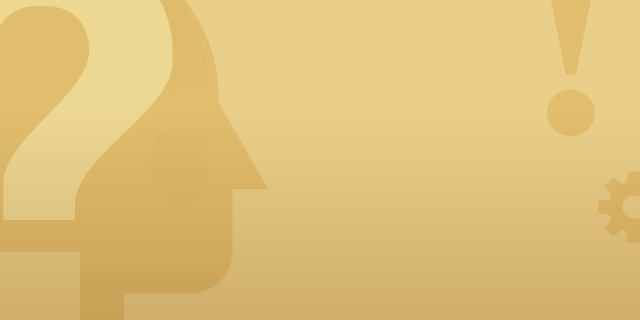
This background is drawn by a WebGL 2 fragment shader. Its source:

```glsl
#version 300 es
precision highp float;

uniform vec2 u_resolution;
out vec4 fragColor;

// Antialiased coverage of the region where d < 0
float fill(float d) {
    return clamp(0.5 - d / max(fwidth(d), 1e-5), 0.0, 1.0);
}

float box(vec2 p, vec2 center, vec2 halfSize, float radius) {
    vec2 q = abs(p - center) - halfSize + radius;
    return length(max(q, 0.0)) + min(max(q.x, q.y), 0.0) - radius;
}

float smoothMin(float a, float b, float k) {
    float h = max(k - abs(a - b), 0.0) / k;
    return min(a, b) - h * h * k * 0.25;
}

// Convex five-sided polygon, clockwise on screen
float facet(vec2 p, vec2 corners[5]) {
    float d = -1e4;
    for (int i = 0; i < 5; i++) {
        vec2 edge = normalize(corners[(i + 1) % 5] - corners[i]);
        d = max(d, dot(p - corners[i], vec2(edge.y, -edge.x)));
    }
    return d;
}

float headProfile(vec2 p) {
    float skull = length(p - vec2(77.0, 115.0)) - 185.0;
    float nose = max(dot(p - vec2(262.0, 122.0), normalize(vec2(105.0, -60.0))), p.y - 227.0);
    float jaw = box(p, vec2(79.0, 266.0), vec2(200.0, 86.0), 50.0);
    float neck = box(p, vec2(122.5, 360.0), vec2(26.5, 60.0), 0.0);
    float nape = max(p.x - 96.0, 302.0 - p.y);
    return max(min(min(skull, nose), min(jaw, neck)), -nape);
}

float questionMark(vec2 p) {
    // Outer and inner S-curves, with a rounded hook at the top
    float rise = max(1.0 - p.y / 60.0, 0.0);
    float outer = mix(207.0, 90.0, smoothstep(75.0, 245.0, p.y)) - 15.0 * rise * rise;
    float inner = mix(107.0, 4.0, smoothstep(60.0, 220.0, p.y));
    vec2 q = pow(abs(p - vec2(50.0, 65.0)) / vec2(57.0, 58.0), vec2(2.4));
    float hollow = p.y < 65.0 ? (pow(q.x + q.y, 1.0 / 2.4) - 1.0) * 57.0 : p.x - inner;
    return max(max(p.x - outer, -hollow), p.y - 264.0);
}

float exclamation(vec2 p) {
    p.x -= 685.0;
    float stem = max(abs(p.x) - mix(24.0, 6.0, p.y / 90.0), p.y - 89.5);
    float dot_ = length((p - vec2(0.0, 135.5)) * vec2(1.0, 1.03)) - 28.8;
    return min(stem, dot_);
}

float gear(vec2 p) {
    p -= vec2(761.0, 248.5);
    float sector = radians(45.0);
    float angle = mod(atan(p.y, p.x) + 0.5 * sector, sector) - 0.5 * sector;
    vec2 q = length(p) * vec2(cos(angle), sin(angle));
    float tooth = box(q, vec2(28.0, 0.0), vec2(15.0, 8.0), 2.5);
    float body = smoothMin(length(p) - 30.0, tooth, 6.0);
    return max(body, 14.0 - length(p));
}

void main() {
    // Design grid: 384 units tall, measured downward from the top edge
    vec2 p = vec2(gl_FragCoord.x, u_resolution.y - gl_FragCoord.y) * 384.0 / u_resolution.y;

    vec3 sand = vec3(0.914, 0.812, 0.541);
    vec3 ochre = vec3(0.882, 0.745, 0.430);
    vec3 cream = vec3(0.925, 0.842, 0.575);
    vec3 color = mix(sand, ochre, fill(headProfile(p)));

    // Faint facets inside the head
    float brow = facet(p, vec2[5](vec2(180, -5), vec2(218, -5), vec2(240, 45),
                                  vec2(252, 98), vec2(205, 110)));
    float cheek = facet(p, vec2[5](vec2(190, 160), vec2(247, 163), vec2(251, 222),
                                   vec2(213, 252), vec2(170, 200)));
    color *= 1.0 - 0.012 * max(fill(brow), fill(cheek));

    // Symbols
    color = mix(color, cream, fill(questionMark(p)));
    color = mix(color, ochre, fill(min(exclamation(p), gear(p))));

    // Brown shade deepening toward the bottom
    float shade = clamp((p.y - 135.0) / 249.0, 0.0, 1.0);
    color *= mix(vec3(1.0), vec3(0.89, 0.84, 0.78), shade);
    fragColor = vec4(color, 1.0);
}
```
